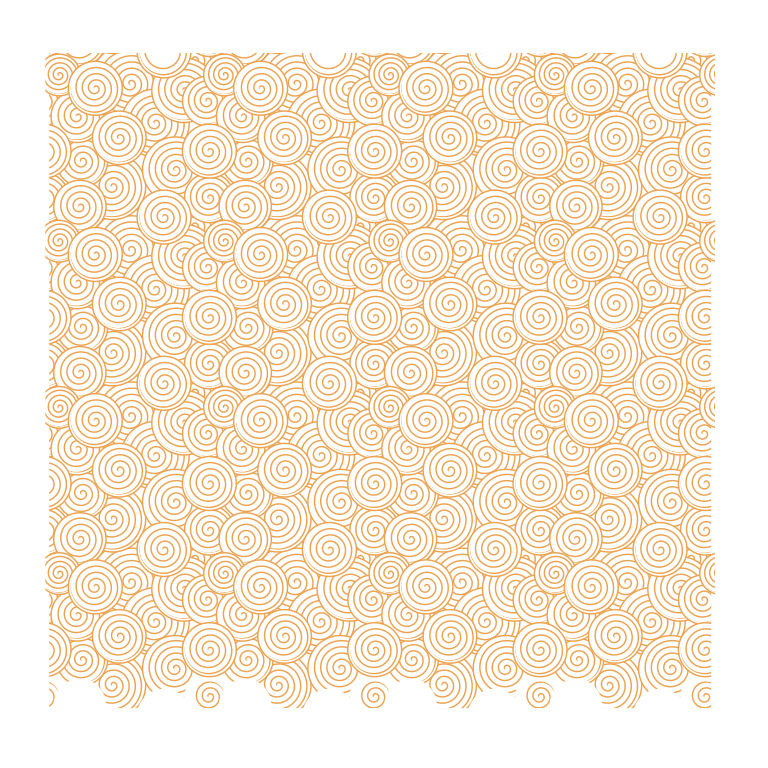
Write a Shadertoy shader that draws this pattern.

```glsl
// Overlapping spiral discs in thin amber line on white, tiled four by four.
// Each tile stacks sixteen wrapped discs from back to front; every disc hides
// what lies below it, then draws its rim and an Archimedean spiral.

#define INK vec3(0.92, 0.64, 0.32)
#define PAPER vec3(1.0)
#define TILES_PER_CANVAS vec2(4.645, 4.621)
#define TILE_ORIGIN vec2(0.3333)
#define FRAME_CENTER vec2(0.495, 0.4955)
#define FRAME_HALF vec2(0.431, 0.4265)
#define LINE_WIDTH 0.0019
#define RING_GAP 0.0375
#define MIN_TURNS 4.2
#define RIM_CLEARANCE 0.5
#define OVERHANG 0.005
#define BOTTOM_LIMIT 0.915

const float TAU = 6.2831853;
const float BOTTOM_FADE = 0.0135;
const int HALF_COUNT = 8;
const int OVERHANG_DISC = 11;

// Discs as centre x, centre y (downwards) and radius, in tile units
const vec3 BACK[HALF_COUNT] = vec3[HALF_COUNT](
    vec3(0.625, 0.820, 0.180), vec3(0.242, 0.963, 0.245),
    vec3(0.133, 0.582, 0.200), vec3(0.391, 0.200, 0.205),
    vec3(0.565, 0.003, 0.195), vec3(0.512, 0.481, 0.198),
    vec3(0.948, 0.429, 0.155), vec3(0.718, 0.650, 0.150));
const vec3 FRONT[HALF_COUNT] = vec3[HALF_COUNT](
    vec3(0.706, 0.068, 0.150), vec3(0.919, 0.160, 0.158),
    vec3(0.935, 0.702, 0.158), vec3(0.810, 0.911, 0.126),
    vec3(0.173, 0.289, 0.162), vec3(0.718, 0.369, 0.163),
    vec3(0.444, 0.766, 0.163), vec3(0.028, 0.991, 0.163));

float hash(float n) {
    return fract(sin(n * 12.9898) * 43758.5);
}

// Coverage of a shape from its signed distance, over one pixel
float coverage(float dist, float pixel) {
    return clamp(0.5 - dist / pixel, 0.0, 1.0);
}

float boxDistance(vec2 p, vec2 halfSize) {
    vec2 d = abs(p) - halfSize;
    return length(max(d, 0.0)) + min(max(d.x, d.y), 0.0);
}

// Distance to a spiral whose arms lie one gap apart
float spiralDistance(vec2 p, float gap, float phase) {
    float rad = length(p);
    float angle = rad > 0.0 ? atan(p.y, p.x) / TAU : 0.0;
    float turn = rad / gap - angle + phase;
    float pitch = gap / TAU;
    float slope = rad / sqrt(rad * rad + pitch * pitch);
    float arm = abs(turn - round(turn)) * gap * slope;
    return max(arm, 0.3 * gap - rad);   // leaves the very centre open
}

void mainImage(out vec4 fragColor, in vec2 fragCoord) {
    float pixel = 1.0 / min(iResolution.x, iResolution.y);
    vec2 p = (fragCoord - 0.5 * iResolution.xy) * pixel + 0.5;
    p.y = 1.0 - p.y;
    vec2 tilePos = (p - TILE_ORIGIN) * TILES_PER_CANVAS;
    float frame = boxDistance(p - FRAME_CENTER, FRAME_HALF);
    float frameTop = FRAME_CENTER.y - FRAME_HALF.y;

    float ink = 0.0;
    for (int i = 0; i < 2 * HALF_COUNT; i++) {
        vec3 disc = i < HALF_COUNT ? BACK[i] : FRONT[i - HALF_COUNT];

        // Nearest repeat of this disc, in canvas units
        vec2 offset = tilePos - disc.xy;
        vec2 local = (offset - round(offset)) / TILES_PER_CANVAS;
        float radius = disc.z / TILES_PER_CANVAS.x;
        float gap = min(RING_GAP / TILES_PER_CANVAS.x, radius / MIN_TURNS);
        float rad = length(local);
        float rim = rad - radius;
        float inside = coverage(rim, pixel);

        // The spiral stops short of the rim, so the two never double up
        float phase = 0.25 + 0.2 * hash(float(i) + 1.0);
        float curl = spiralDistance(local, gap, phase);
        curl = max(curl, rim + RIM_CLEARANCE * gap);
        float stroke = min(abs(rim), curl) - 0.5 * LINE_WIDTH;
        float line = coverage(stroke, pixel);

        // Discs at the bottom edge shrink to a core, then to blank scallops
        float centerY = p.y - local.y;
        float core = radius * (BOTTOM_LIMIT - centerY) / BOTTOM_FADE;
        if (core < radius) line *= coverage(rad - core, pixel);

        // Discs centred above the top edge keep only their outer rings
        if (centerY < frameTop) line *= coverage(0.5 * radius - rad, pixel);

        // One small disc may poke out of the frame
        float reach = i == OVERHANG_DISC ? OVERHANG : 0.0;
        line *= coverage(frame - reach, pixel);

        ink = mix(ink * (1.0 - inside), 1.0, line);
    }
    fragColor = vec4(mix(PAPER, INK, ink), 1.0);
}
```
